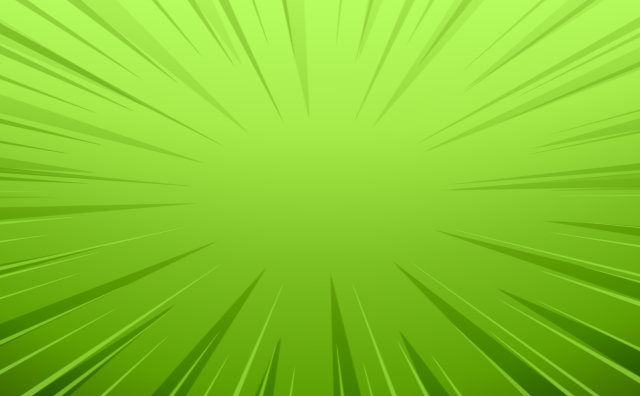
This background is drawn by a WebGL 2 fragment shader. Its source:

```glsl
#version 300 es
precision highp float;
// Draws a green burst of tapered speed rays around a clear oval centre.

uniform vec2 u_resolution;
out vec4 outColor;

const float TAU = 6.2831853;
const vec2 FOCUS = vec2(0.5, 0.503);

const vec3 FOREST = vec3(0.24, 0.43, 0.0);
const vec3 LEAF = vec3(0.37, 0.63, 0.01);
const vec3 GRASS = vec3(0.49, 0.75, 0.13);
const vec3 LIME = vec3(0.65, 0.92, 0.29);
const vec3 PALE_LIME = vec3(0.72, 0.99, 0.37);
const vec3 SHADE = vec3(0.105, 0.115, 0.10);

float hash(float n) {
    return fract(sin(n * 127.1 + 11.7) * 43758.5453);
}

float ramp(float low, float high, float x) {
    return clamp((x - low) / (high - low), 0.0, 1.0);
}

// Lit backdrop: bright at the top, darkest in the lower corners
vec3 backdrop(vec2 uv) {
    float side = uv.x - 0.5;
    float level = uv.y - side * side * (1.0 - 0.7 * uv.y);
    vec3 color = mix(FOREST, LEAF, ramp(-0.25, 0.0, level));
    color = mix(color, GRASS, ramp(0.0, 0.33, level));
    color = mix(color, LIME, ramp(0.33, 0.67, level));
    return mix(color, PALE_LIME, ramp(0.67, 1.0, level));
}

// Coverage of a ring of evenly spread wedges that widen outward from a tip
float rays(vec2 polar, float count, float phase, float tip, float spread,
           float variation, float soft) {
    float spacing = TAU / count;
    float turn = (polar.x - phase) / spacing;
    float id = mod(round(turn), count);
    float offset = (turn - round(turn)) * spacing;
    float vary = hash(id + count) - 0.5;
    float start = tip * (1.0 + 0.08 * variation * vary);
    float halfWidth = spread * (1.0 + variation * vary) * (polar.y - start);
    float across = polar.y * abs(sin(offset));
    float edge = smoothstep(-soft, soft, halfWidth - across);
    return edge * smoothstep(start, start + 0.025, polar.y);
}

void main() {
    vec2 uv = gl_FragCoord.xy / u_resolution;
    vec2 q = uv - FOCUS;
    // Polar coordinates stretched with the canvas give an oval centre
    vec2 polar = vec2(atan(q.y, q.x), length(q));
    float soft = 0.8 / u_resolution.y;
    vec3 color = backdrop(uv);

    // Broad shadow wedges in an inner and an outer ring
    float depth = mix(1.1, 0.4, uv.y);
    float inner = rays(polar, 12.0, 0.085, 0.187, 0.057, 0.4, soft);
    float outer = rays(polar, 12.0, 0.352, 0.346, 0.075, 0.4, soft);
    color -= SHADE * depth * max(inner, outer);

    // Thin shadow streaks, mostly in the upper half
    float upper = smoothstep(-0.06, 0.08, q.y);
    float streaks = rays(polar, 11.0, 0.152, 0.19, 0.022, 0.6, soft);
    streaks = max(streaks, rays(polar, 23.0, 0.044, 0.345, 0.025, 0.7, soft));
    streaks = max(streaks, rays(polar, 23.0, 0.139, 0.39, 0.02, 0.7, soft));
    float leftward = mix(1.0, 0.65, smoothstep(-0.1, 0.1, q.x));
    color -= SHADE * 1.25 * upper * leftward * streaks;

    // Fine bright slivers, mostly in the lower half
    float lower = smoothstep(0.14, -0.12, q.y);
    float slivers = rays(polar, 13.0, 0.106, 0.215, 0.011, 0.6, soft);
    slivers = max(slivers, rays(polar, 25.0, 0.007, 0.37, 0.02, 0.9, soft));
    slivers = max(slivers, rays(polar, 25.0, 0.097, 0.42, 0.018, 0.9, soft));
    color = mix(color, LIME, 0.6 * lower * slivers);

    outColor = vec4(clamp(color, 0.0, 1.0), 1.0);
}
```
